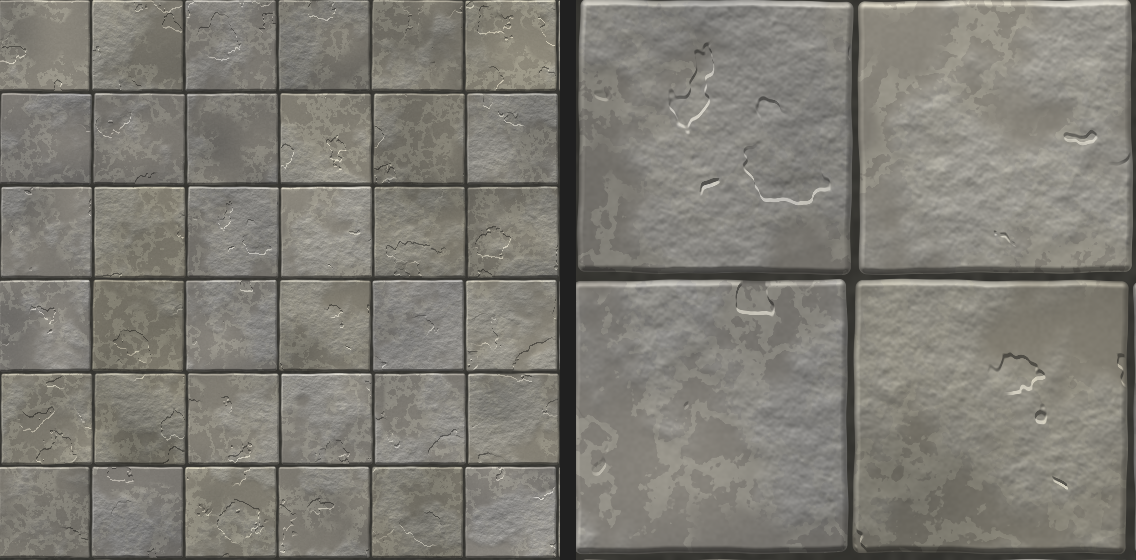
Left: the whole. Right: its middle third, enlarged.
Write a Shadertoy shader that draws this texture.

```glsl
#define TILES 6.0
#define JOINT_HALF 0.0125
#define CORNER 0.026
#define JITTER 0.018
#define BEVEL 0.0085
#define ROUGHNESS 0.0095
#define CHIP_DEPTH 0.0085
#define CHIP_SCALE 1.75
#define LIGHT_DIR vec2(-0.2, 0.98)
#define STONE vec3(0.465, 0.452, 0.420)
#define CRUST vec3(0.575, 0.565, 0.520)
#define JOINT vec3(0.215, 0.212, 0.195)

struct Tile {
    vec2 id;     // column and row
    vec2 pos;    // noise position, distinct for each tile
    float dist;  // signed distance to the tile edge
};

vec2 hash2(vec2 p) {
    vec3 a = fract(p.xyx * vec3(0.1031, 0.1030, 0.0973));
    a += dot(a, a.yzx + 33.33);
    return fract((a.xx + a.yz) * a.zy);
}

float noise(vec2 p) {
    vec2 i = floor(p), f = fract(p);
    f = f * f * (3.0 - 2.0 * f);
    float low = mix(hash2(i).x, hash2(i + vec2(1, 0)).x, f.x);
    float high = mix(hash2(i + vec2(0, 1)).x, hash2(i + vec2(1, 1)).x, f.x);
    return mix(low, high, f.y);
}

float fbm(vec2 p, int octaves) {
    float sum = 0.0, total = 0.0, amp = 1.0;
    for (int i = 0; i < octaves; i++) {
        sum += amp * noise(p);
        total += amp;
        amp *= 0.6;
        p = mat2(1.6, 1.2, -1.2, 1.6) * p + 7.3;
    }
    return sum / total;
}

// Slightly shifted, turned and uneven rounded square
Tile tileAt(vec2 p) {
    p += vec2(0.012, -0.012);
    p.x += JITTER * (2.0 * hash2(vec2(floor(p.y), 71.0)).x - 1.0);
    Tile t;
    t.id = floor(p);
    vec2 seed = hash2(t.id + 13.0);
    vec2 local = fract(p) - 0.5;
    t.pos = local + 60.0 * seed + 5.0 * t.id + 20.0;
    local += 0.018 * (seed.x - 0.5) * vec2(-local.y, local.x);
    local += 0.0025 * sin(local.yx * 11.0 + seed * 6.3)
           + 0.0012 * sin(local.yx * 29.0 + seed.yx * 9.0);
    vec2 q = abs(local) - (0.5 - JOINT_HALF - CORNER);
    t.dist = length(max(q, 0.0)) + min(max(q.x, q.y), 0.0) - CORNER;
    return t;
}

// Cellular blobs with ragged outlines, negative inside
float chipDistance(vec2 pos) {
    vec2 warp = vec2(fbm(pos * 4.5, 4), fbm(pos * 4.5 + 40.0, 4)) - 0.5;
    vec2 p = pos * CHIP_SCALE + 0.85 * warp;
    vec2 cell = floor(p);
    float best = 1.0;
    for (int y = -1; y <= 1; y++)
        for (int x = -1; x <= 1; x++) {
            vec2 c = cell + vec2(x, y);
            float radius = 0.45 * hash2(c + 91.0).x - 0.06;
            best = min(best, length(c + hash2(c) - p) - radius);
        }
    return best;
}

float roughMask(vec2 pos) {
    return smoothstep(0.46, 0.66, fbm(pos * 1.9 + 11.0, 4));
}

float height(vec2 p) {
    Tile t = tileAt(p);
    float body = smoothstep(0.0, 0.023, -t.dist);
    float grain = fbm(t.pos * vec2(11.0, 14.0), 4);
    float fade = smoothstep(0.36, 0.66, noise(t.pos * 3.1 + 5.0));
    float chip = smoothstep(0.01, -0.01, chipDistance(t.pos)) * fade;
    float surface = ROUGHNESS * grain * (0.1 + roughMask(t.pos));
    return body * (BEVEL + surface - CHIP_DEPTH * chip);
}

void mainImage(out vec4 fragColor, in vec2 fragCoord) {
    vec2 p = fragCoord / iResolution.xy * TILES;
    float pixel = TILES / iResolution.y;
    Tile t = tileAt(p);
    vec2 tone = hash2(t.id + 37.0);
    float rough = roughMask(t.pos);

    // Lacy mineral crust over smooth stone
    float lace = fbm(t.pos * 7.5 + 23.0, 5);
    float band = smoothstep(0.085, 0.06, abs(lace - 0.53));
    float cover = smoothstep(0.36, 0.5, fbm(t.pos * 2.6 + 3.0, 3));
    vec3 color = mix(STONE, vec3(0.545, 0.540, 0.520), 0.75 * rough);
    color = mix(color, CRUST, band * cover * mix(0.62, 0.35, rough));

    // Tint of each tile, broad stains and fine speckle
    color *= 0.95 + 0.13 * tone.x;
    color += (tone.y - 0.5) * vec3(0.012, 0.008, -0.022);
    color += (noise(t.pos * 2.0 + 47.0) - 0.5) * vec3(0.115, 0.108, 0.092);
    color += 0.02 * (noise(t.pos * 75.0) - 0.5);

    // Relief lit from above
    vec2 stride = 0.006 * LIGHT_DIR;
    float relief = (height(p - stride) - height(p + stride)) / 0.012;
    color *= 1.0 + clamp(relief, -0.4, 0.48);

    // Recessed joints with a soft shadow
    color *= 1.0 - 0.2 * smoothstep(-0.018, 0.0, t.dist);
    vec3 joint = JOINT * (0.9 + 0.2 * noise(p * 30.0));
    color = mix(color, joint, smoothstep(-0.6 * pixel, 0.6 * pixel, t.dist));
    fragColor = vec4(color, 1.0);
}
```
